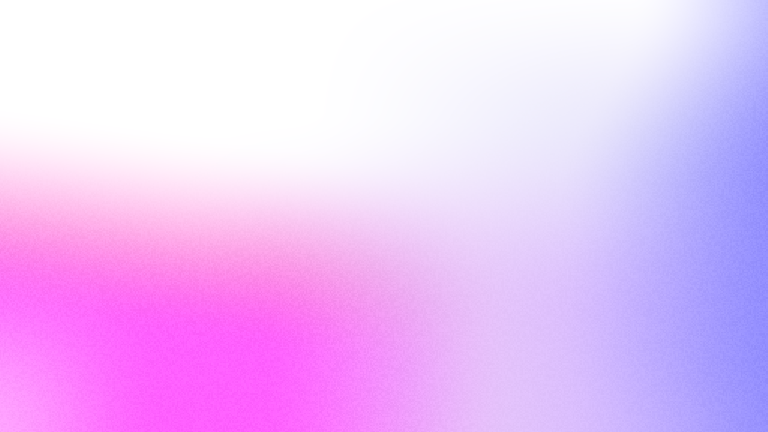
Write a Shadertoy shader that draws this background.

```glsl
const vec3 WHITE = vec3(1.0);
const vec3 MIST = vec3(0.91, 0.90, 0.985);
const vec3 LILAC = vec3(0.90, 0.77, 0.98);
const vec3 VIOLET = vec3(0.83, 0.73, 1.0);
const vec3 ROSE = vec3(1.0, 0.40, 0.83);
const vec3 MAGENTA = vec3(1.0, 0.375, 1.0);
const vec3 ORCHID = vec3(1.0, 0.64, 1.0);
const vec3 PERIWINKLE = vec3(0.55, 0.54, 1.0);

const float PINK_TILT = 0.25;     // slope of the upper pink edge
const float BLUE_RETREAT = 0.10;  // how far the blue recedes at the top
const float GRAIN_CELLS = 512.0;  // grain cells across the canvas width
const float GRAIN_AMOUNT = 0.04;

// Eased 0..1 ramp; the ends may run in either direction
float ramp(float start, float end, float x) {
    float t = clamp((x - start) / (end - start), 0.0, 1.0);
    return t * t * (3.0 - 2.0 * t);
}

float hash(vec2 cell) {
    vec3 p = fract(cell.xyx * 0.1031);
    p += dot(p, p.yzx + 33.33);
    return fract((p.x + p.y) * p.z);
}

// White fading into mist on the right and lilac below
vec3 backdrop(vec2 uv) {
    float mist = ramp(0.38, 0.85, uv.x) * ramp(1.08, 0.65, uv.y);
    vec3 color = mix(WHITE, MIST, mist);
    vec3 low = mix(LILAC, VIOLET, ramp(0.60, 0.85, uv.x));
    return mix(color, low, ramp(0.20, 0.55, uv.x) * ramp(0.74, 0.26, uv.y));
}

// Hot pink field at the lower left, with a paler corner
vec3 addPink(vec3 color, vec2 uv) {
    float height = uv.y + PINK_TILT * uv.x;
    float cover = ramp(0.68, 0.33, uv.x) * ramp(0.76, 0.28, height);
    vec3 pink = mix(ROSE, MAGENTA, ramp(0.55, 0.25, height));
    float corner = ramp(0.22, -0.02, uv.x) * ramp(0.45, 0.0, uv.y);
    return mix(color, mix(pink, ORCHID, corner), cover);
}

// Blue glow along the right side
vec3 addBlue(vec3 color, vec2 uv) {
    float x = uv.x - BLUE_RETREAT * ramp(0.55, 1.0, uv.y);
    x -= 0.02 * ramp(0.2, 0.0, uv.y);
    return mix(color, PERIWINKLE, ramp(0.72, 1.06, x));
}

void mainImage(out vec4 fragColor, in vec2 fragCoord) {
    vec2 uv = fragCoord / iResolution.xy;
    vec3 color = addBlue(addPink(backdrop(uv), uv), uv);

    // Fine grain, stronger where the colour is saturated
    vec2 cell = floor(fragCoord / iResolution.x * GRAIN_CELLS);
    float tint = ramp(0.0, 0.5, 1.0 - color.g);
    color += (hash(cell) - 0.5) * GRAIN_AMOUNT * tint;

    fragColor = vec4(clamp(color, 0.0, 1.0), 1.0);
}
```
